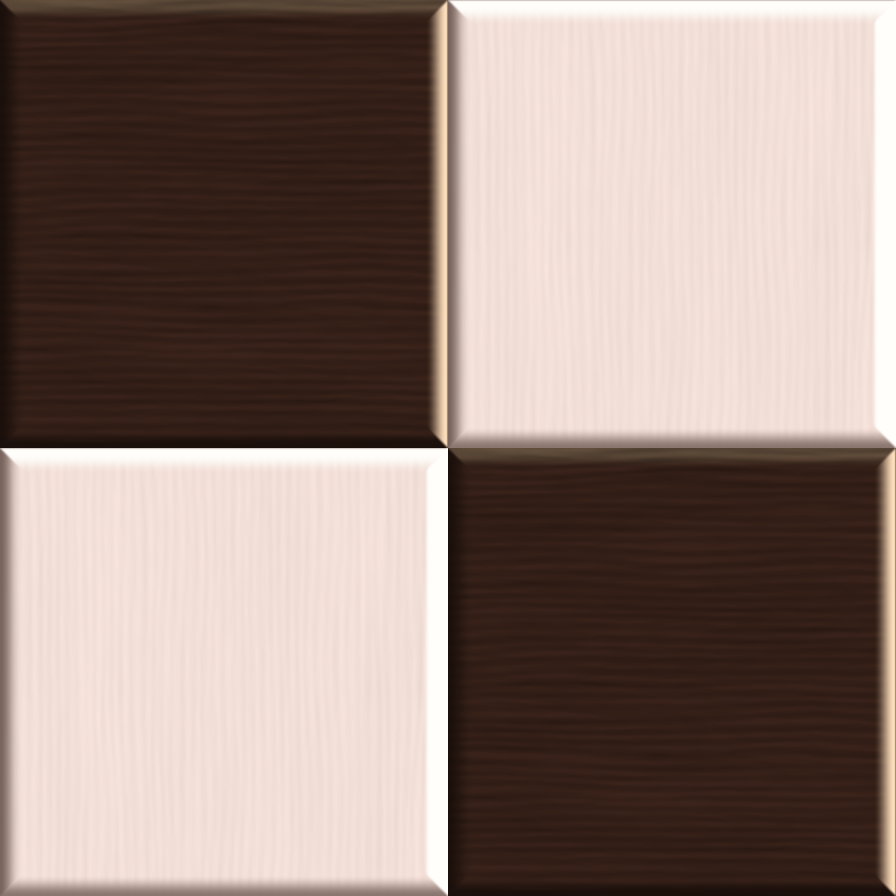
Give the GLSL for this texture, as a WebGL 2 fragment shader.

```glsl
#version 300 es
precision highp float;
// Checkerboard of bevelled dark and pale wood tiles with crossed grain.
uniform vec2 u_resolution;
out vec4 fragColor;

const float TILES = 2.0;          // tiles across and down
const float BEVEL = 0.055;        // bevel width, in tiles
const float RIM = 0.004;          // thin line at the tile edge
const float MITRE = 0.006;        // softness of the corner joints
const float DARK_LINES = 40.0;    // grain lines per tile
const float PALE_LINES = 46.0;
const float DARK_CONTRAST = 0.24; // relative strength of the grain
const float PALE_CONTRAST = 0.032;

const vec3 DARK_WOOD = vec3(0.20, 0.12, 0.09);
const vec3 DARK_SHADE = vec3(0.09, 0.05, 0.035);
const vec3 DARK_TOP = vec3(0.37, 0.30, 0.23);
const vec3 DARK_SHINE = vec3(1.00, 0.88, 0.74);
const vec3 PALE_WOOD = vec3(0.95, 0.875, 0.845);
const vec3 PALE_SHADE = vec3(0.47, 0.39, 0.36);
const vec3 PALE_BASE = vec3(0.54, 0.46, 0.43);
const vec3 PALE_SHINE = vec3(1.00, 0.995, 0.98);

vec2 hashGradient(vec2 cell) {
    vec2 h = vec2(dot(cell, vec2(127.1, 311.7)), dot(cell, vec2(269.5, 183.3)));
    return 2.0 * fract(sin(h) * 43758.5453) - 1.0;
}

float gradientNoise(vec2 p) {
    vec2 i = floor(p), f = fract(p);
    vec2 u = f * f * f * (f * (f * 6.0 - 15.0) + 10.0);
    vec2 e = vec2(0.0, 1.0);
    float low = mix(dot(hashGradient(i), f),
                    dot(hashGradient(i + e.yx), f - e.yx), u.x);
    float high = mix(dot(hashGradient(i + e.xy), f - e.xy),
                     dot(hashGradient(i + e.yy), f - e.yy), u.x);
    return mix(low, high, u.y);
}

// Wood grain: x runs along the fibres, y across them.
float grain(vec2 p, float lines) {
    float warp = 0.9 * gradientNoise(p * vec2(2.0, 5.0))
               + 0.5 * gradientNoise(p * vec2(3.0, 17.0) + 7.0);
    float rings = sin(6.2832 * (p.y * lines + warp));
    float streaks = gradientNoise(p * vec2(3.0, lines * 1.3) + 31.0);
    float fibres = gradientNoise(p * vec2(14.0, lines * 3.0) + 53.0);
    float bands = gradientNoise(p * vec2(1.0, 9.0) + 71.0);
    return 0.3 * rings + 0.7 * streaks + 0.4 * fibres + 0.5 * bands;
}

// Bevel strength: full at the edge, none at distance width.
float fade(float d, float flatPart, float width) {
    return 1.0 - smoothstep(flatPart * width, width, d);
}

vec3 darkTile(vec2 p, float horizontalEdge) {
    vec3 wood = DARK_WOOD * (1.0 + DARK_CONTRAST * grain(p, DARK_LINES));
    float right = 1.0 - p.x, top = 1.0 - p.y;

    vec3 side = mix(wood, DARK_SHADE, 0.85 * fade(p.x, 0.0, BEVEL));
    side = mix(side, DARK_SHINE, fade(right, 0.05, 0.9 * BEVEL));
    side = mix(side, DARK_TOP, 0.7 * fade(right, 0.0, RIM));

    vec3 cap = mix(wood, DARK_SHADE, 0.85 * fade(p.y, 0.2, 0.7 * BEVEL));
    vec3 ledge = DARK_TOP * (wood / DARK_WOOD);
    cap = mix(cap, ledge, 0.9 * fade(top, 0.3, 0.8 * BEVEL));
    return mix(side, cap, horizontalEdge);
}

vec3 paleTile(vec2 p, float horizontalEdge) {
    vec3 wood = PALE_WOOD * (1.0 + PALE_CONTRAST * grain(p.yx, PALE_LINES));
    float right = 1.0 - p.x, top = 1.0 - p.y;

    vec3 side = mix(wood, PALE_SHADE, fade(p.x, 0.0, 0.85 * BEVEL));
    side = mix(side, PALE_SHINE, fade(right, 0.75, BEVEL));

    vec3 cap = mix(wood, PALE_BASE, fade(p.y, 0.0, 0.85 * BEVEL));
    cap = mix(cap, PALE_SHINE, fade(top, 0.25, 1.05 * BEVEL));
    cap = mix(cap, PALE_BASE, 0.5 * fade(top, 0.0, RIM));
    return mix(side, cap, horizontalEdge);
}

vec3 board(vec2 uv) {
    vec2 cell = floor(uv * TILES);
    vec2 p = fract(uv * TILES);
    vec2 edge = min(p, 1.0 - p);
    float horizontalEdge = smoothstep(-MITRE, MITRE, edge.x - edge.y);
    bool dark = mod(cell.x + cell.y, 2.0) > 0.5;
    return dark ? darkTile(p, horizontalEdge) : paleTile(p, horizontalEdge);
}

void main() {
    // Four samples per pixel smooth the tile edges and fine grain.
    vec3 color = vec3(0.0);
    for (int i = 0; i < 4; i++) {
        vec2 offset = vec2(i % 2, i / 2) * 0.5 - 0.25;
        color += board((gl_FragCoord.xy + offset) / u_resolution);
    }
    fragColor = vec4(color / 4.0, 1.0);
}
```
